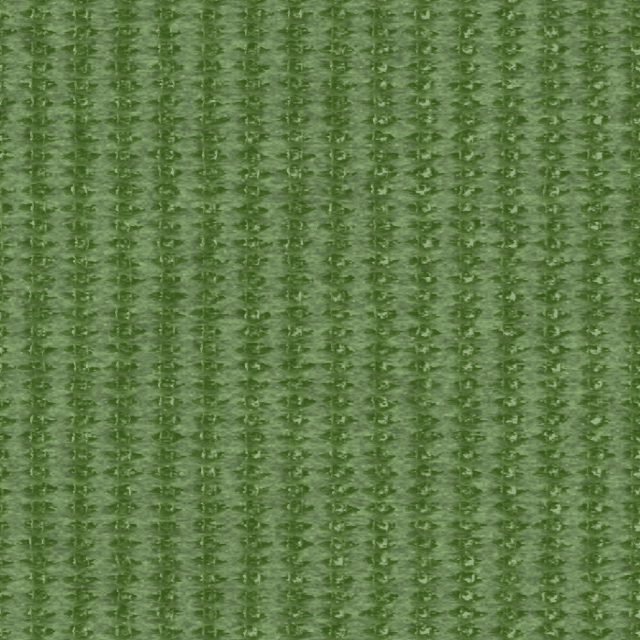
Reproduce this texture procedurally as a WebGL 1 fragment shader.

```glsl
precision highp float;
// Green ribbed woven fabric: dark stitched columns with tapering side threads and pale glints.

uniform vec2 u_resolution;

const float COLUMNS = 14.94;
const float ROWS = 36.3;
const float FIRST_COLUMN = 0.0590;

const vec3 DEEP_GREEN  = vec3(0.205, 0.33, 0.085);
const vec3 MOSS_GREEN  = vec3(0.325, 0.435, 0.205);
const vec3 SAGE_GREEN  = vec3(0.45, 0.55, 0.365);
const vec3 GLINT_GREEN = vec3(0.67, 0.75, 0.59);

float hash(vec2 p) {
  vec3 q = fract(vec3(p.xyx) * 0.1031);
  q += dot(q, q.yzx + 33.33);
  return fract((q.x + q.y) * q.z);
}

float noise(vec2 p) {
  vec2 i = floor(p);
  vec2 f = fract(p);
  f = f * f * (3.0 - 2.0 * f);
  return mix(mix(hash(i), hash(i + vec2(1.0, 0.0)), f.x),
             mix(hash(i + vec2(0.0, 1.0)), hash(i + vec2(1.0, 1.0)), f.x), f.y);
}

// Soft elliptical spot, 1 at its centre and 0 at its rim
float spot(vec2 p, vec2 radius) {
  return 1.0 - smoothstep(0.25, 1.0, length(p / radius));
}

// Dark thread running outwards along x, thinning to a long point
float wedge(vec2 p, float reach, float thickness) {
  float along = clamp((p.x - 0.06) / (reach - 0.06), 0.0, 1.0);
  float taper = pow(1.0 - along, 1.2);
  float halfHeight = thickness * taper;
  float body = 1.0 - smoothstep(halfHeight - 0.1, halfHeight + 0.11, abs(p.y));
  return body * smoothstep(0.0, 0.2, taper) * smoothstep(-0.13, 0.02, p.x);
}

// Threads on both sides of one column, the sides slightly staggered
float sideThreads(vec2 p, float column) {
  float cover = 0.0;
  for (int i = 0; i < 2; i++) {
    float side = float(i);
    float y = p.y + side * 0.08;
    vec2 id = vec2(floor(y) + 7.0, column * 2.0 + side + 11.0);
    float reach = 0.36 + 0.2 * hash(id);
    float thickness = 0.29 + 0.1 * hash(id + 41.0);
    float lift = (hash(id + 83.0) - 0.5) * 0.1;
    float depth = 0.82 + 0.18 * hash(id + 127.0);
    vec2 q = vec2(p.x * (2.0 * side - 1.0), fract(y) - 0.5 - lift);
    cover = max(cover, depth * wedge(q, reach, thickness));
  }
  return cover;
}

// Paired upright stitches and a small curled loop inside the column
float stitchGlint(vec2 p, float column, float shine) {
  vec2 id = vec2(floor(p.y) + 19.0, column + 5.0);
  float y = fract(p.y) - 0.5;
  float strength = 0.25 + 0.75 * hash(id);
  vec2 sway = vec2(hash(id + 31.0), hash(id + 67.0)) - 0.5;

  float left = spot(vec2(p.x + 0.14 + 0.04 * sway.x, y - 0.04), vec2(0.05, 0.46));
  float right = spot(vec2(p.x - 0.15 + 0.04 * sway.y, y + 0.02), vec2(0.045, 0.44));
  float upright = (left + 0.8 * right) * mix(0.65, 0.4, shine) * (0.3 + strength);

  vec2 q = vec2(p.x - 0.05, y) - sway * vec2(0.08, 0.1);
  float ring = spot(q, vec2(0.15, 0.38)) - 0.8 * spot(q - vec2(-0.03, 0.1), vec2(0.09, 0.22));
  float curl = max(ring, 0.0) * mix(0.35, 1.05, shine) * (0.3 + strength);
  return upright + curl;
}

// Sparse pale specks, one per cell at most
float specks(vec2 p) {
  vec2 cell = floor(p);
  vec2 centre = 0.3 + 0.4 * vec2(hash(cell + 3.0), hash(cell + 57.0));
  return step(0.9, hash(cell + 101.0)) * spot(fract(p) - centre, vec2(0.3, 0.24));
}

void main() {
  vec2 uv = gl_FragCoord.xy / u_resolution;

  // Column and row coordinates; rows stay level across the cloth
  float wobble = (noise(uv * vec2(15.0, 45.0)) - 0.5) * 0.07;
  float across = (uv.x - FIRST_COLUMN) * COLUMNS + wobble + 0.5;
  float column = floor(across);
  float drift = (noise(vec2(column * 3.7 + 60.0, uv.y * 7.0)) - 0.5) * 0.1;
  vec2 p = vec2(fract(across) - 0.5, uv.y * ROWS + drift);

  // Fibre grain: long strands, short strands and fine fuzz
  float strand = noise(uv * vec2(48.0, 165.0)) - 0.5;
  float fibre = noise(uv * vec2(115.0, 290.0) + 17.0) - 0.5;
  float fuzz = noise(uv * vec2(250.0, 380.0) + 43.0) - 0.5;
  float cloud = noise(uv * 6.0 + 29.0);

  // Pale ground, shaded towards the columns and frayed by strands
  float band = 1.0 - smoothstep(0.1, 0.36, abs(p.x) + 0.16 * strand + 0.14 * fibre);
  vec3 color = mix(SAGE_GREEN, MOSS_GREEN, 0.72 * band);
  color *= 0.98 + 0.18 * strand + 0.23 * fibre + 0.2 * fuzz;

  // Dark side threads with ragged edges
  vec2 fray = vec2(0.14 * fibre + 0.1 * fuzz, 0.14 * strand + 0.2 * fibre + 0.1 * fuzz);
  float thread = sideThreads(p + fray, column);
  vec3 threadColor = mix(DEEP_GREEN, MOSS_GREEN, clamp(0.3 + 0.7 * fibre + 0.75 * fuzz, 0.0, 1.0));
  color = mix(color, threadColor, 0.93 * thread);

  // Glints grow stronger towards the right
  float shine = smoothstep(0.15, 0.9, uv.x + 0.3 * (cloud - 0.5));
  float glint = stitchGlint(p + 0.35 * fray, column, shine) * (0.75 + 1.1 * fuzz + 0.6 * fibre);
  color = mix(color, GLINT_GREEN, clamp(glint, 0.0, 0.8));
  color = mix(color, GLINT_GREEN, 0.42 * specks(uv * vec2(75.0, 90.0)));

  color *= 0.985 + 0.03 * cloud;
  gl_FragColor = vec4(color, 1.0);
}
```
